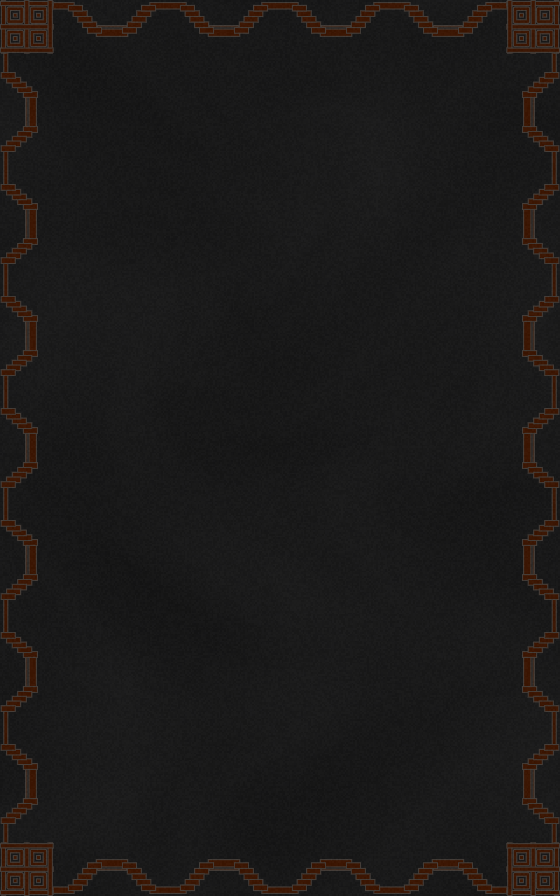
Give the GLSL for this background, as a Shadertoy shader.

```glsl
// A dark, cloudy slate panel framed by a stepped, woven copper border.
// Four-fold mirroring places the corner knots; periodic box distances build
// the waves, while warped sines and a fine hash give the slate its surface.

const vec2 PANEL = vec2(480.0, 768.0);   // design units across the canvas
const vec3 SLATE = vec3(0.098, 0.098, 0.099);
const vec3 COPPER = vec3(0.235, 0.088, 0.012);
const vec3 RIM = vec3(0.265, 0.235, 0.215);
const float RIM_WIDTH = 0.95;
const float PERIOD = 96.0;
const float KNOT_SIZE = 45.0;
const float KNOT_PITCH = 20.0;
const float CLOUD_GAIN = 0.016;
const float GRAIN_GAIN = 0.022;
const int STEPS = 5;

float hash(vec2 cell) {
    vec3 h = fract(cell.xyx * vec3(0.1031, 0.1030, 0.0973));
    h += dot(h, h.yzx + 33.33);
    return fract((h.x + h.y) * h.z);
}

float box(vec2 p, vec2 halfSize) {
    vec2 d = abs(p) - halfSize;
    return length(max(d, 0.0)) + min(max(d.x, d.y), 0.0);
}

// Soft patches from sines whose coordinates bend each other
float clouds(vec2 p) {
    vec2 w = p / 58.0;
    float sum = 0.0, gain = 0.5;
    for (int i = 0; i < 4; i++) {
        w += 0.8 * sin(w.yx * 0.9 + vec2(1.7, 4.1));
        sum += gain * sin(w.x) * sin(w.y);
        w = mat2(0.8, 0.6, -0.6, 0.8) * w * 1.7;
        gain *= 0.55;
    }
    return sum;
}

float coverage(float d, float pixel) {
    return 1.0 - smoothstep(-0.5 * pixel, 0.5 * pixel, d);
}

// Copper strap with a pale rim, laid over the colour below
void strap(inout vec3 color, float d, float pixel) {
    color = mix(color, RIM, coverage(d, pixel));
    color = mix(color, COPPER, coverage(d + RIM_WIDTH, pixel));
}

// One border edge: p.x runs along it, p.y is the depth into the panel
void wave(inout vec3 color, vec2 p, vec2 brick, float railHalf, float clip, float pixel) {
    vec2 u = vec2(abs(mod(p.x + 0.5 * PERIOD, PERIOD) - 0.5 * PERIOD), p.y);
    float rail = box(u - vec2(48.0, 5.0), vec2(16.0, railHalf));
    float crest = box(u - vec2(0.0, 28.0), vec2(14.0, 3.6));
    float groove = box(u - vec2(0.0, 22.5), vec2(13.0, 1.1));
    strap(color, max(rail, clip), pixel);
    strap(color, max(groove, clip), pixel);
    strap(color, max(crest, clip), pixel);
    for (int i = 0; i < STEPS; i++) {
        vec2 center = vec2(15.0, 26.0) + float(i) * vec2(4.1, -4.75);
        strap(color, max(box(u - center, brick), clip), pixel);
    }
}

// Interlaced bars around four small square rings
void knot(inout vec3 color, vec2 q, float pixel) {
    for (int i = 0; i < 3; i++) {
        float c = 3.0 + KNOT_PITCH * float(i);
        strap(color, box(q - vec2(c, 23.0), vec2(2.3, 23.0)), pixel);
        strap(color, box(q - vec2(23.0, c), vec2(23.0, 2.3)), pixel);
    }
    for (int i = 0; i < 4; i++) {
        vec2 center = 13.0 + KNOT_PITCH * vec2(i % 2, i / 2);
        float square = box(q - center, vec2(5.5));
        strap(color, abs(square) - 2.0, pixel);
        strap(color, square + 3.4, pixel);
    }
}

void mainImage(out vec4 fragColor, in vec2 fragCoord) {
    vec2 p = fragCoord / iResolution.xy * PANEL;
    vec2 q = min(p, PANEL - p);
    float pixel = PANEL.x / iResolution.x;

    // Slate
    vec3 color = SLATE + CLOUD_GAIN * clouds(p);

    // Border: sides crest at mid height, top and bottom dip at mid width
    wave(color, vec2(p.y - 0.5 * PANEL.y, q.x), vec2(2.9, 6.5), 2.2,
         KNOT_SIZE - q.y, pixel);
    wave(color, vec2(p.x - 0.5 * (PANEL.x - PERIOD), q.y), vec2(6.5, 2.9), 3.2,
         KNOT_SIZE - q.x, pixel);
    knot(color, q, pixel);

    // Fine grain
    color += GRAIN_GAIN * (hash(floor(p / 1.5)) - 0.5);
    fragColor = vec4(clamp(color, 0.0, 1.0), 1.0);
}
```
